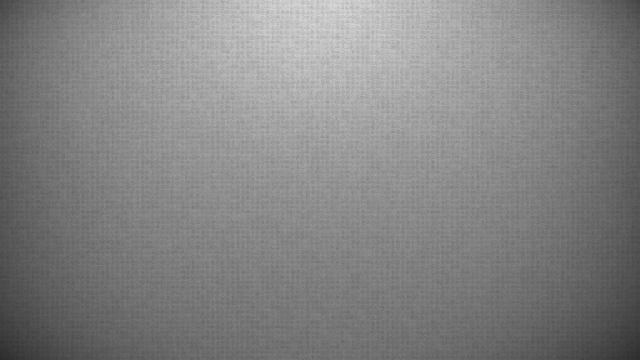
Give the GLSL for this background, as a WebGL 1 fragment shader.

```glsl
precision highp float;
// Grey woven cloth lit from the top centre, darkening towards sides and corners.
// A vertical ramp plus a soft glow is shaded by a vignette, then covered
// with a fine grid of threads and random fibre grain.

uniform vec2 u_resolution;

const float THREADS = 72.0;  // weave cells per canvas height
const float GRAINS = 288.0;  // fibre cells per canvas height

float hash(vec2 p) {
  return fract(sin(dot(p, vec2(127.1, 311.7))) * 43758.5453);
}

// Random value per cell, averaging zero
float grain(vec2 p, vec2 cells) {
  return hash(floor(p * cells)) - 0.5;
}

// Vertical ramp with a round glow; p is in canvas heights
float lighting(vec2 p, vec2 lamp, float radius) {
  vec2 d = (p - lamp) / radius;
  return mix(0.44, 0.68, p.y) + 0.12 * exp(-dot(d, d));
}

// Side falloff with extra darkness in the corners
float vignette(vec2 uv) {
  vec2 q = abs(2.0 * uv - 1.0);
  float sides = 0.38 * pow(q.x, 3.3);
  float corners = 0.22 * pow(q.x, 1.5) * pow(q.y, 4.0);
  return 1.0 - sides - corners;
}

// Crossing threads with smooth profiles and broken, uneven strands
float weave(vec2 p, float threads) {
  vec2 profile = cos(6.2831853 * p * threads);
  float across = grain(p, vec2(threads * 0.5, threads * 2.0));
  float down = grain(p + 7.0, vec2(threads * 2.0, threads * 0.5));
  return 0.012 * (profile.x + profile.y) + 0.026 * (across + down);
}

void main() {
  vec2 uv = gl_FragCoord.xy / u_resolution;
  vec2 p = gl_FragCoord.xy / u_resolution.y;
  float aspect = u_resolution.x / u_resolution.y;

  float shade = lighting(p, vec2(0.5 * aspect, 1.0), 0.36) * vignette(uv);
  float cloth = weave(p, THREADS) + 0.055 * grain(p, vec2(GRAINS));

  // Texture contrast follows the light
  shade *= 1.0 + 1.5 * cloth;
  gl_FragColor = vec4(vec3(clamp(shade, 0.0, 1.0)), 1.0);
}
```
